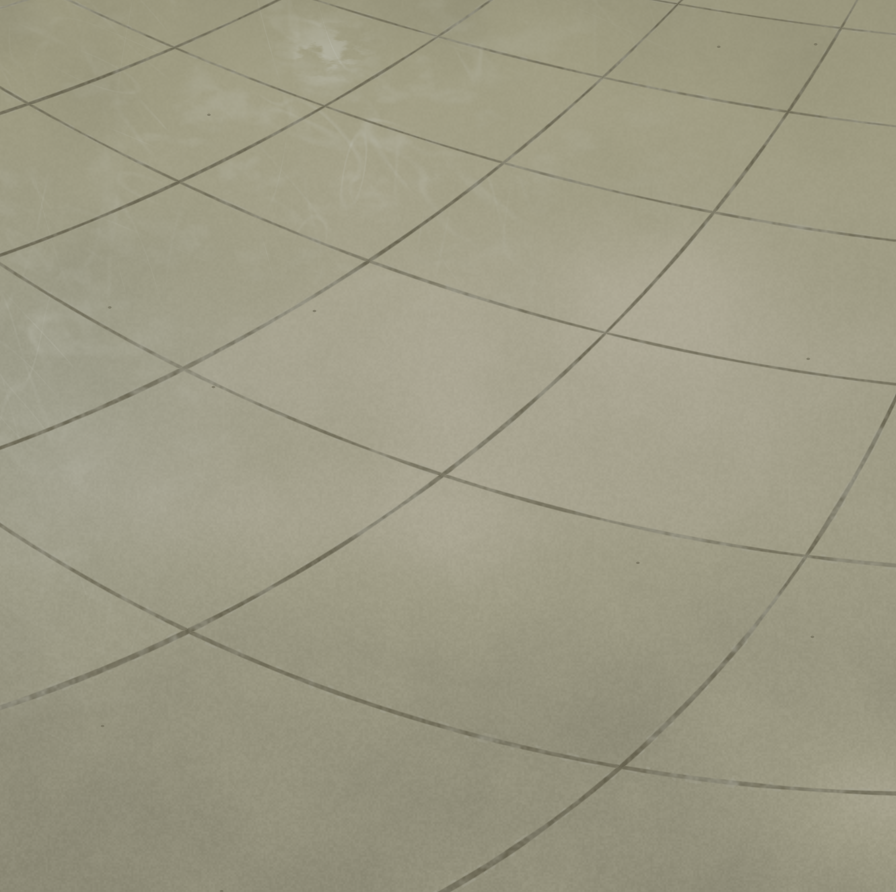
Write a Shadertoy shader that draws this texture.

```glsl
const vec2 FLOOR_SIZE = vec2(7.68, 7.66);
const vec3 STONE_DARK = vec3(0.535, 0.525, 0.450);
const vec3 STONE_WARM = vec3(0.622, 0.610, 0.522);
const vec3 STONE_PALE = vec3(0.680, 0.662, 0.588);
const vec3 JOINT_DARK = vec3(0.400, 0.385, 0.310);
const vec3 JOINT_DUST = vec3(0.600, 0.595, 0.540);
const vec3 SCUFF = vec3(0.73, 0.73, 0.68);

float hash(vec2 p) {
    vec3 q = fract(vec3(p.xyx) * 0.1031);
    q += dot(q, q.yzx + 33.33);
    return fract((q.x + q.y) * q.z);
}

float noise(vec2 p) {
    vec2 i = floor(p), f = fract(p);
    f = f * f * (3.0 - 2.0 * f);
    return mix(mix(hash(i), hash(i + vec2(1, 0)), f.x),
               mix(hash(i + vec2(0, 1)), hash(i + 1.0), f.x), f.y);
}

float fbm(vec2 p) {
    float sum = 0.0, amp = 0.5;
    for (int i = 0; i < 4; i++) {
        sum += amp * noise(p);
        p = mat2(1.6, 1.2, -1.2, 1.6) * p + 7.3;
        amp *= 0.5;
    }
    return sum / 0.9375;
}

// Tile coordinates: circular arcs divided by a perspective depth
vec2 tileCoords(vec2 p) {
    float r2 = dot(p, p);
    float risingArc = r2 + dot(p, vec2(8.35, 12.9)) - 115.35;
    float fallingArc = r2 + dot(p, vec2(-19.63, 31.94)) - 24.52;
    float risingDepth = 28.2 + 5.9 * p.y
        + p.x * (0.72 + 0.04 * p.y * p.y + 0.03 * p.x * p.y);
    float fallingDepth = 41.25 + 8.675 * p.y - 0.3 * p.x - 0.25 * p.x * p.y;
    return vec2(risingArc / risingDepth,
                max(-1.15 * fallingArc / fallingDepth, -2.9));
}

// Distance to the nearest whole coordinate, in floor units
float jointDistance(float coord, float pixel) {
    float slope = length(vec2(dFdx(coord), dFdy(coord))) / pixel;
    return abs(fract(coord + 0.5) - 0.5) / max(slope, 0.01);
}

float band(float dist, float halfWidth, float softness) {
    return 1.0 - smoothstep(halfWidth - softness, halfWidth + softness, dist);
}

float glow(vec2 p, vec2 center, vec2 radius) {
    vec2 d = (p - center) / radius;
    return exp(-dot(d, d));
}

// Broad light falling over the slabs
vec3 stoneColor(vec2 p, vec2 tile) {
    float light = 0.27 + 0.46 * glow(p, vec2(4.4, 3.1), vec2(4.6, 2.2));
    light += 0.22 * glow(p, vec2(1.0, 4.2), vec2(1.7, 0.8));
    light += 0.22 * glow(p, vec2(5.7, 2.6), vec2(0.9, 0.6));
    light += 0.22 * glow(p, vec2(4.0, 4.5), vec2(1.2, 0.6));
    light += 0.40 * glow(p, vec2(7.5, 6.9), vec2(1.0, 0.5));
    light += 0.12 * glow(p, vec2(3.5, 0.8), vec2(3.0, 0.8));
    light -= 0.10 * glow(p, vec2(0.5, 7.6), vec2(3.0, 1.4));
    light += 0.26 * (fbm(p * 1.3) - 0.5) + 0.08 * (hash(tile + 40.0) - 0.5);
    vec3 color = mix(STONE_DARK, STONE_WARM, smoothstep(0.0, 0.55, light));
    color = mix(color, STONE_PALE, smoothstep(0.45, 0.95, light));
    float yellowing = 1.0 - smoothstep(0.5, 3.5, p.y);
    float coolness = glow(p, vec2(0.2, 3.6), vec2(1.8, 1.8));
    return color + yellowing * vec3(0.003, 0.002, -0.014)
        + coolness * vec3(-0.006, 0.002, 0.016);
}

// Thin curved scratches and chalky smears, mostly on the far left
float scuffs(vec2 p) {
    float region = max(glow(p, vec2(2.8, 1.1), vec2(2.5, 1.4)),
                       0.7 * glow(p, vec2(0.3, 3.0), vec2(1.4, 2.8)));
    float patches = smoothstep(0.42, 0.66, fbm(p * 1.7 + 3.0));
    float scratches = 0.0;
    for (int i = 0; i < 4; i++) {
        float k = float(i);
        float angle = 0.4 + 0.45 * k;
        vec2 q = mat2(cos(angle), -sin(angle), sin(angle), cos(angle)) * p;
        float ridge = abs(noise(q * vec2(1.1, 4.0) + 19.0 * k) - 0.5);
        scratches += (1.0 - smoothstep(0.0, 0.05, ridge)) * noise(q * 3.0 + k);
    }
    float smear = smoothstep(0.54, 0.82, fbm(p * vec2(3.0, 5.0) + 11.0));
    float chalk = glow(p, vec2(2.8, 0.45), vec2(0.32, 0.22))
        * smoothstep(0.40, 0.65, fbm(p * vec2(6.0, 13.0)));
    return region * (0.30 * scratches * patches + 0.28 * smear + 0.04) + 0.6 * chalk;
}

// Sparse dark grit, one candidate per cell
float grit(vec2 p, float pixel) {
    vec2 cell = floor(p * 1.4);
    vec2 offset = 0.2 + 0.6 * vec2(hash(cell + 5.0), hash(cell + 9.0));
    float dist = length((fract(p * 1.4) - offset) / 1.4 * vec2(0.7, 1.0));
    return step(0.90, hash(cell + 21.0)) * band(dist, 0.010, 0.7 * pixel);
}

void mainImage(out vec4 fragColor, in vec2 fragCoord) {
    vec2 st = fragCoord / iResolution.xy;
    vec2 p = vec2(st.x, 1.0 - st.y) * FLOOR_SIZE;
    float pixel = FLOOR_SIZE.y / iResolution.y;
    float nearness = p.y / FLOOR_SIZE.y;
    vec2 coords = tileCoords(p);

    // Slab surface with fine grain and wear
    vec3 color = stoneColor(p, floor(coords));
    float grain = noise(p * 60.0) + 0.5 * noise(p * 31.0) - 0.75;
    color += grain * mix(0.012, 0.030, nearness);
    color = mix(color, SCUFF, clamp(scuffs(p), 0.0, 0.75));
    color = mix(color, JOINT_DARK, 0.6 * grit(p, pixel));

    // Joints narrow with distance, with soft sides and uneven pale filling
    float risingDist = jointDistance(coords.x, pixel);
    float fallingDist = jointDistance(coords.y, pixel);
    float halfWidth = mix(0.009, 0.024, nearness) * (0.7 + 0.6 * noise(p * 2.5));
    float softness = 0.6 * pixel + 0.004;
    float joint = max(band(risingDist, halfWidth, softness),
                      0.85 * band(fallingDist, 0.8 * halfWidth, softness));
    float edgeDist = min(risingDist, fallingDist);
    float dust = smoothstep(0.36, 0.72, 0.7 * fbm(p * 1.5 + 8.0) + 0.3 * noise(p * 14.0));
    float rim = band(edgeDist, 1.8 * halfWidth, softness) * smoothstep(0.5, 0.9, noise(p * 18.0));
    color = mix(color, JOINT_DUST + 0.05, 0.4 * rim);
    vec3 jointColor = mix(JOINT_DARK, JOINT_DUST, 0.7 * dust) + 0.08 * (noise(p * 38.0) - 0.5);
    color = mix(color, jointColor, 0.85 * joint);

    fragColor = vec4(clamp(color, 0.0, 1.0), 1.0);
}
```
